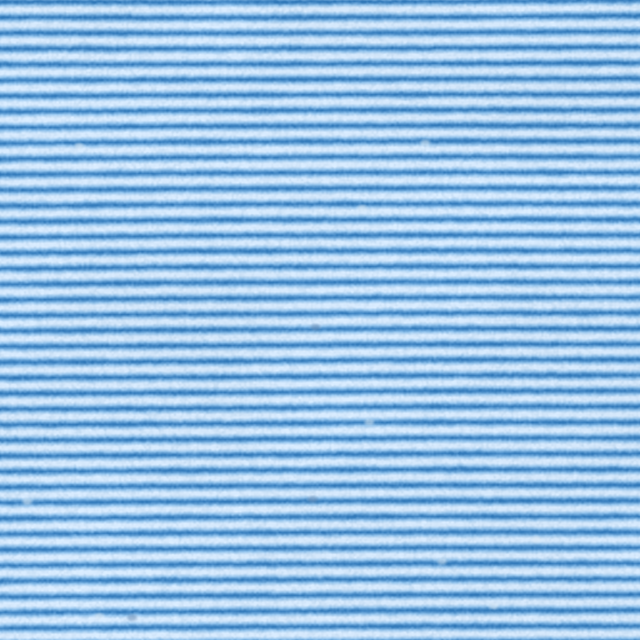
Reproduce this texture procedurally as a Shadertoy shader.

```glsl
// Fine blue and pale horizontal pinstripes woven in slightly worn cotton cloth.

#define STRIPES 40.95     // stripe repeats over the canvas height
#define OFFSET 0.08       // centre of the top stripe, in repeats
#define TILT 0.0032       // rise of the stripes toward the right
#define CORE 0.02         // half width of the solid blue, in repeats
#define EDGE 0.40         // distance where the pale ground is reached
#define WOBBLE 0.09       // thread wander, in repeats
#define THREADS 128.0     // thread bumps over the canvas width
#define GRAIN 0.07        // strength of the fibre grain
#define FLECK_CELLS 11.0  // grid that scatters the flecks
#define FLECK_RATE 0.10   // share of cells holding a fleck

const vec3 BLUE = vec3(0.215, 0.495, 0.745);
const vec3 MIDDLE = vec3(0.555, 0.750, 0.915);
const vec3 PALE = vec3(0.835, 0.910, 0.985);

float hash(vec2 p) {
    return fract(sin(dot(p, vec2(127.1, 311.7))) * 43758.5453);
}

float noise(vec2 p) {
    vec2 cell = floor(p), f = fract(p);
    f = f * f * (3.0 - 2.0 * f);
    return mix(mix(hash(cell), hash(cell + vec2(1, 0)), f.x),
               mix(hash(cell + vec2(0, 1)), hash(cell + vec2(1, 1)), f.x), f.y);
}

// Blue at 0, pale at 1, with a clear sky tone between
vec3 dye(float t) {
    return t < 0.5 ? mix(BLUE, MIDDLE, t * 2.0) : mix(MIDDLE, PALE, t * 2.0 - 1.0);
}

// Sparse small specks: x = coverage, y = random tone
vec2 flecks(vec2 uv) {
    vec2 p = uv * FLECK_CELLS, cell = floor(p);
    vec2 centre = 0.2 + 0.6 * vec2(hash(cell + 3.1), hash(cell + 8.7));
    vec2 d = (fract(p) - centre) * vec2(0.7, 1.0);
    float present = step(hash(cell + 5.3), FLECK_RATE);
    return vec2(present * smoothstep(0.09, 0.02, length(d)), hash(cell + 1.9));
}

void mainImage(out vec4 fragColor, in vec2 fragCoord) {
    vec2 uv = fragCoord / iResolution.xy;

    // Stripe phase counted from the top, slightly tilted and bowed
    float bow = (noise(uv * vec2(3.0, 5.0)) - 0.5) * 0.10;
    float phase = (1.0 - uv.y + TILT * (uv.x - 0.5)) * STRIPES - OFFSET + bow;
    float pixel = STRIPES / iResolution.y;

    // Thread bumps make the stripe edges uneven
    float row = floor(phase + 0.5);
    float wander = noise(vec2(uv.x * THREADS, row * 7.3)) - 0.5;
    float swell = noise(vec2(uv.x * 22.0, row * 3.7)) - 0.5;
    float d = abs(phase - row + wander * WOBBLE * 0.5) + swell * WOBBLE * 0.5;
    float t = smoothstep(CORE - pixel, EDGE + pixel, d);

    // Diagonal weave and fibre grain
    vec2 weave = vec2(uv.x + uv.y, uv.x - uv.y) * THREADS;
    float grain = noise(weave * 1.3) + noise(uv * THREADS * 2.0 + 40.0) - 1.0;
    t = clamp(t + grain * GRAIN, 0.0, 1.0);
    vec3 color = dye(t) + grain * 0.025;

    // Broad fading, then worn specks
    color += (noise(uv * 6.0 + 17.0) - 0.5) * 0.02;
    vec2 fleck = flecks(uv);
    vec3 speck = fleck.y < 0.2 ? vec3(0.42, 0.55, 0.70) : vec3(0.87, 0.92, 0.96);
    color = mix(color, speck, fleck.x * 0.5);

    fragColor = vec4(clamp(color, 0.0, 1.0), 1.0);
}
```
